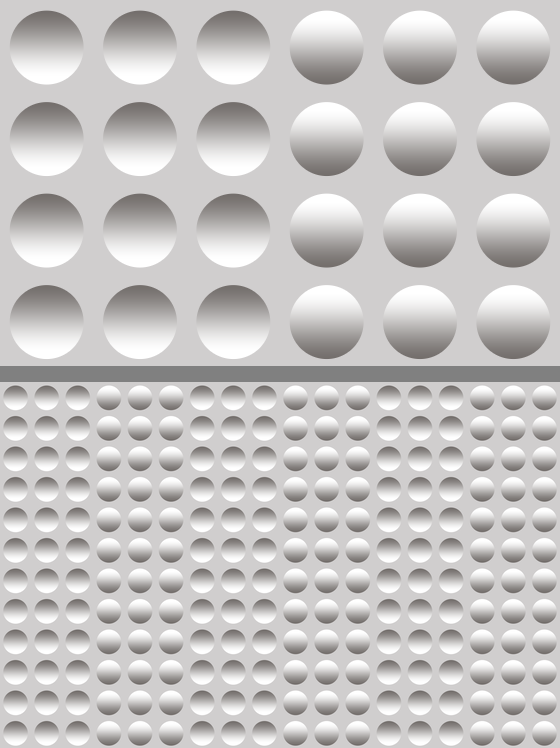
Top, the tile; bottom, the same tile 3 across and 3 down.
A WebGL 1 fragment shader for this pattern:

```glsl
precision highp float;

// A grid of 6 by 4 shaded discs on plain warm grey. The left half is lit
// from below, so its discs look hollow; the right half is lit from above
// and bulges. Cells come from fract, and a cubic ramp shades each disc.

uniform vec2 u_resolution;

// Tone of a disc, with t running from -1 (dark rim) to 1 (lit rim).
vec3 discShade(float t) {
  float light = 0.591 + t * (0.745 + t * (-0.091 - 0.245 * t));
  return mix(vec3(0.45, 0.43, 0.42), vec3(1.0), clamp(light, 0.0, 1.0));
}

void main() {
  vec2 uv = gl_FragCoord.xy / u_resolution;
  vec2 grid = vec2(6.0, 4.0);
  float aspect = u_resolution.x / u_resolution.y;

  // Offset from the disc centre, in canvas heights
  vec2 offset = (fract(uv * grid) - vec2(0.5, 0.48)) / grid;
  offset.x *= aspect;

  // Light comes from below on the left half, from above on the right
  float radius = 0.101;
  float lightSide = uv.x < 0.5 ? -1.0 : 1.0;
  vec3 disc = discShade(lightSide * clamp(offset.y / radius, -1.0, 1.0));

  // Edge smoothed over one pixel
  float pixel = 1.0 / u_resolution.y;
  float coverage = clamp(0.5 + (radius - length(offset)) / pixel, 0.0, 1.0);

  vec3 background = vec3(0.816, 0.808, 0.808);
  gl_FragColor = vec4(mix(background, disc, coverage), 1.0);
}
```
